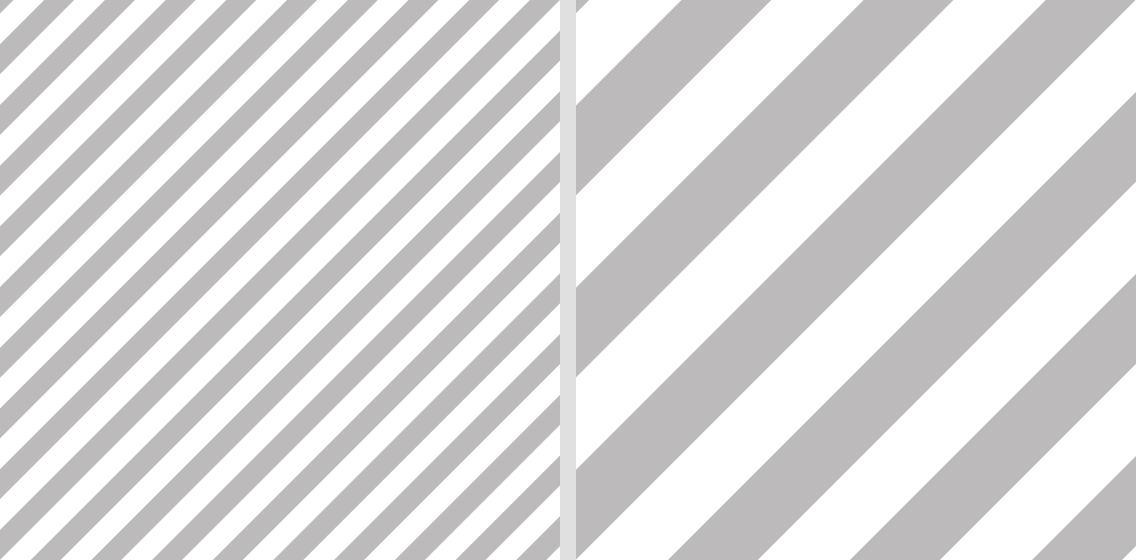
Left, the full canvas; right, a detail of the centre.
This pattern is drawn by a Shadertoy shader. Its source:

```glsl
// Even diagonal stripes rising to the right at 45 degrees, grey on white.
// The coordinate x - y is folded into one period; the distance to the
// stripe's centre line gives a band with edges smoothed over one pixel.

const vec3 GROUND_COLOUR = vec3(1.0);
const vec3 STRIPE_COLOUR = vec3(0.74, 0.73, 0.735);
const float PERIOD = 0.1084;        // horizontal spacing of the stripes
const float STRIPE_WIDTH = 0.0535;  // horizontal width of one stripe
const float STRIPE_OFFSET = 0.0814; // x of a stripe's centre at y = 0

// Signed perpendicular distance to the nearest stripe, negative inside.
float stripeDistance(vec2 p) {
    float along = p.x - p.y - STRIPE_OFFSET;
    float toCentre = abs((fract(along / PERIOD + 0.5) - 0.5) * PERIOD);
    return (toCentre - 0.5 * STRIPE_WIDTH) * sqrt(0.5);
}

void mainImage(out vec4 fragColor, in vec2 fragCoord) {
    vec2 p = fragCoord / iResolution.y;
    float pixel = 1.0 / iResolution.y;

    // Linear coverage across the edge
    float coverage = clamp(0.5 - stripeDistance(p) / pixel, 0.0, 1.0);
    fragColor = vec4(mix(GROUND_COLOUR, STRIPE_COLOUR, coverage), 1.0);
}
```
